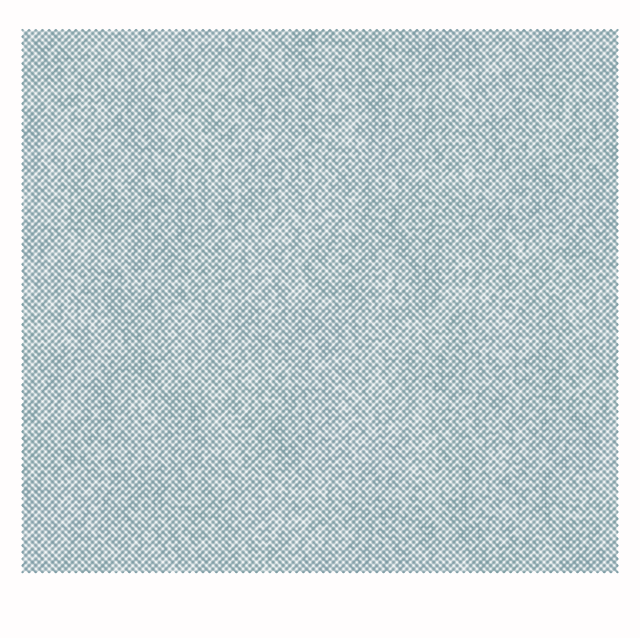
This texture is drawn by a WebGL 1 fragment shader. Its source:

```glsl
precision highp float;

uniform vec2 u_resolution;

// Layout: panel corners and repeats across and down
const vec2 PANEL_LOW = vec2(0.035, 0.103);
const vec2 PANEL_HIGH = vec2(0.965, 0.953);
const vec2 REPEATS = vec2(89.0, 81.0);

// Weave sizes, in diagonal strand spacings
const float STRAND_HALF_WIDTH = 0.21;
const float KNOT_RADIUS = 0.27;
const float FEATHER = 0.34;

// Wear: strand strength range and cloud contrast
const float WEAK_STRAND = 0.30;
const float STRONG_STRAND = 0.95;
const float CLOUD_REPEATS = 6.0;
const float CLOUD_CONTRAST = 0.20;

// Hue drift: patch size and strength
const float HUE_REPEATS = 9.0;
const float HUE_DRIFT = 0.45;

// Border, in repeats
const float SCALLOP_DEPTH = 0.30;
const float BORDER_OVERHANG = 0.15;

const vec3 PAPER = vec3(1.0, 0.994, 0.994);
const vec3 TEAL = vec3(0.47, 0.603, 0.625);
const vec3 SLATE = vec3(0.50, 0.60, 0.66);
const float TAU = 6.2831853;

float hash(vec2 p) {
  vec3 q = fract(vec3(p.xyx) * 0.1031);
  q += dot(q, q.yzx + 33.33);
  return fract((q.x + q.y) * q.z);
}

float valueNoise(vec2 p) {
  vec2 cell = floor(p);
  vec2 f = fract(p);
  f = f * f * (3.0 - 2.0 * f);
  float low = mix(hash(cell), hash(cell + vec2(1.0, 0.0)), f.x);
  float high = mix(hash(cell + vec2(0.0, 1.0)), hash(cell + 1.0), f.x);
  return mix(low, high, f.y);
}

float softFill(float dist, float feather) {
  return 1.0 - smoothstep(-feather, feather, dist);
}

// Strands along x, each span between two knots with its own strength
float strands(vec2 p, float seed, float cloud, float feather) {
  float line = floor(p.y + 0.5);
  float randomValue = hash(vec2(floor(p.x), line) + seed);
  float strength = mix(WEAK_STRAND, STRONG_STRAND, randomValue);
  strength = clamp(strength + cloud, 0.0, 1.0);
  return strength * softFill(abs(p.y - line) - STRAND_HALF_WIDTH, feather);
}

void main() {
  vec2 uv = gl_FragCoord.xy / u_resolution;
  vec2 cell = (uv - PANEL_LOW) / (PANEL_HIGH - PANEL_LOW) * REPEATS;
  vec2 pixelSpan = REPEATS / ((PANEL_HIGH - PANEL_LOW) * u_resolution);
  float pixel = max(pixelSpan.x, pixelSpan.y);
  float feather = max(FEATHER, pixel);

  // Crossed diagonal strands
  vec2 diagonal = vec2(cell.x + cell.y, cell.x - cell.y);
  float cloudNoise = valueNoise(cell / CLOUD_REPEATS + 20.0);
  float cloud = (cloudNoise - 0.5) * CLOUD_CONTRAST;
  float rising = strands(diagonal, 211.0, cloud, feather);
  float falling = strands(diagonal.yx, 547.0, cloud, feather);

  // Dark knots at the crossings
  vec2 nearest = floor(diagonal + 0.5);
  float knotDistance = length(diagonal - nearest) - KNOT_RADIUS;
  float knotStrength = mix(0.65, 1.0, hash(nearest + 893.0));
  float knot = knotStrength * softFill(knotDistance, feather);
  float ink = 1.0 - (1.0 - rising) * (1.0 - falling) * (1.0 - knot);

  // Scalloped border
  vec2 inset = min(cell, REPEATS - cell);
  vec2 scallop = SCALLOP_DEPTH * (0.5 - 0.5 * cos(TAU * cell.yx));
  vec2 inside = inset - scallop + BORDER_OVERHANG;
  float panel = softFill(-min(inside.x, inside.y), 0.7 * pixel);

  // Slight drift of hue across the cloth
  float hueNoise = valueNoise(cell / HUE_REPEATS + 70.0);
  vec3 dye = mix(TEAL, SLATE, HUE_DRIFT * hueNoise);
  gl_FragColor = vec4(mix(PAPER, dye, ink * panel), 1.0);
}
```
